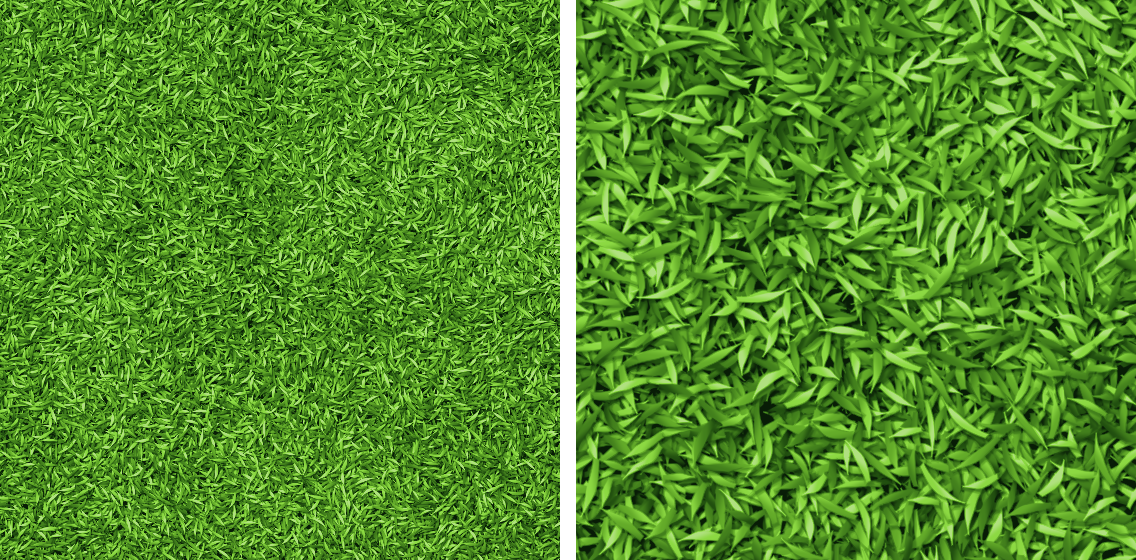
Left, the full canvas; right, a detail of the centre.
Reproduce this texture procedurally as a three.js fragment shader.

```glsl
varying vec2 vUv;

vec4 hash4(vec2 p) {
  return fract(sin(dot(p, vec2(127.1, 311.7)) + vec4(0.0, 1.7, 3.1, 5.3)) * 43758.5453);
}

float noise(vec2 p) {
  vec2 i = floor(p), f = fract(p);
  f = f * f * (3.0 - 2.0 * f);
  return mix(mix(hash4(i).x, hash4(i + vec2(1.0, 0.0)).x, f.x),
             mix(hash4(i + vec2(0.0, 1.0)).x, hash4(i + vec2(1.0, 1.0)).x, f.x), f.y);
}

// Signed distance to a bent blade lying along x, pointed at its far end
float bladeDistance(vec2 q, float halfLength, float halfWidth, float bend) {
  float along = q.x / halfLength;
  q.y += bend * halfLength * (along * along - 0.4);
  float taper = 1.0 - 0.9 * smoothstep(0.0, 1.0, along) - 0.35 * smoothstep(0.0, -1.0, along);
  return max(abs(q.y) - halfWidth * taper, abs(q.x) - halfLength);
}

// Tone from deep shade to sunlit tip
vec3 grassColor(float tone) {
  vec3 color = mix(vec3(0.03, 0.11, 0.025), vec3(0.13, 0.31, 0.06), smoothstep(0.03, 0.17, tone));
  color = mix(color, vec3(0.26, 0.50, 0.11), smoothstep(0.17, 0.36, tone));
  color = mix(color, vec3(0.39, 0.67, 0.16), smoothstep(0.36, 0.59, tone));
  color = mix(color, vec3(0.55, 0.85, 0.26), smoothstep(0.59, 0.80, tone));
  return mix(color, vec3(0.69, 0.88, 0.50), smoothstep(0.82, 0.97, tone));
}

void main() {
  float cellSize = 0.022;
  float tone = 0.03;
  float patchTone = 0.14 * (noise(vUv * 9.0) - 0.5);

  // Layers of blades, from the soil up
  for (int layer = 0; layer < 16; layer++) {
    float level = float(layer);
    vec2 shift = vec2(0.37, 0.61) * level;
    vec2 home = floor(vUv / cellSize + shift);

    for (int y = -1; y <= 1; y++) {
      for (int x = -1; x <= 1; x++) {
        vec2 cell = home + vec2(float(x), float(y));
        vec4 place = hash4(cell + level * vec2(17.0, 59.0));
        vec4 look = hash4(cell + level * vec2(23.0, 41.0) + 101.0);
        vec2 root = (cell + place.xy - shift) * cellSize;

        // Neighbouring blades lean loosely together
        float angle = 6.3 * noise(root * 7.0 + 30.0) + 4.6 * (place.z - 0.5);
        vec2 dir = vec2(cos(angle), sin(angle));
        mat2 toBlade = mat2(dir.x, -dir.y, dir.y, dir.x);
        vec2 q = toBlade * (vUv - root);
        vec2 shadeQ = toBlade * (vUv - root - vec2(0.0012, -0.0016));

        float halfLength = mix(0.008, 0.018, place.w);
        float halfWidth = mix(0.0019, 0.0030, look.x);
        float bend = 0.5 * (look.y - 0.5);

        float shade = bladeDistance(shadeQ, halfLength, halfWidth, bend);
        tone *= 1.0 - 0.48 * (1.0 - smoothstep(-0.001, 0.0022, shade));

        float along = clamp(q.x / halfLength * 0.5 + 0.5, 0.0, 1.0);
        float side = clamp(dot(vUv - root, vec2(-dir.y, dir.x)) / halfWidth, -1.0, 1.0);
        float bladeTone = -0.08 + 0.25 * level / 15.0 + 0.70 * look.z + 0.35 * along;
        bladeTone += 0.08 * side * sign(dir.x) + patchTone;

        float d = bladeDistance(q, halfLength, halfWidth, bend);
        tone = mix(tone, clamp(bladeTone, 0.04, 1.0), 1.0 - smoothstep(-0.0008, 0.0008, d));
      }
    }
  }

  gl_FragColor = vec4(grassColor(tone), 1.0);
}
```
